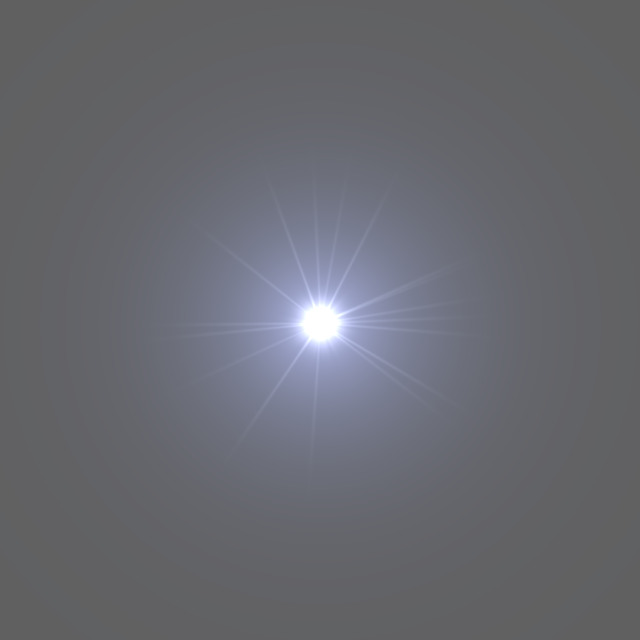
This background is drawn by a Shadertoy shader. Its source:

```glsl
// Draws a blue-white star flare with soft halo and thin rays on a grey field.

const vec3 FIELD_GREY = vec3(0.376, 0.376, 0.377);
const vec3 HALO_TINT = vec3(0.370, 0.407, 0.620);
const vec3 HALO_FALLOFF = vec3(8.7, 8.4, 7.7);
const vec3 RAY_TINT = vec3(0.85, 0.92, 1.0);
const vec2 STAR_CENTER = vec2(0.501, 0.4948);

// Each ray: direction in degrees, relative strength
const int RAY_COUNT = 17;
const vec2 RAYS[RAY_COUNT] = vec2[](
    vec2(2.4, 0.8), vec2(9.0, 0.8), vec2(21.8, 0.7), vec2(23.8, 1.0),
    vec2(63.0, 1.1), vec2(80.0, 0.7), vec2(92.6, 0.8), vec2(110.0, 1.1),
    vec2(141.8, 0.9), vec2(180.6, 0.9), vec2(185.6, 0.9), vec2(204.8, 0.6),
    vec2(235.5, 1.1), vec2(266.0, 0.7), vec2(322.5, 0.7), vec2(329.0, 1.1),
    vec2(355.5, 0.9));

// Thin beam leaving the origin and fading with distance
float ray(vec2 p, float degrees) {
    float angle = radians(degrees);
    vec2 dir = vec2(cos(angle), sin(angle));
    float along = dot(p, dir);
    float across = dir.x * p.y - dir.y * p.x;
    float width = 0.0016 + 0.007 * max(along, 0.0);
    float profile = exp(-across * across / (width * width));
    float fade = exp(-8.0 * max(along, 0.0)) * (1.0 - smoothstep(0.14, 0.32, along));
    return profile * fade * smoothstep(0.0, 0.03, along);
}

float allRays(vec2 p) {
    float light = 0.0;
    for (int i = 0; i < RAY_COUNT; i++) {
        light += RAYS[i].y * ray(p, RAYS[i].x);
    }
    return light;
}

// Layered sines give the core a finely spiked rim
float rimSpikes(float angle) {
    return 0.5 * sin(17.0 * angle + 0.7) + 0.3 * sin(29.0 * angle + 2.1)
         + 0.2 * sin(11.0 * angle + 4.0);
}

float core(float r, float angle) {
    float radius = 0.030 * (1.0 + 0.06 * rimSpikes(angle) * smoothstep(0.005, 0.025, r));
    return 0.64 * exp(-r * r / (radius * radius));
}

vec3 halo(float r) {
    return HALO_TINT * exp(-HALO_FALLOFF * r);
}

void mainImage(out vec4 fragColor, in vec2 fragCoord) {
    // Canvas units, centred on the star
    vec2 p = (fragCoord - STAR_CENTER * iResolution.xy) / min(iResolution.x, iResolution.y);
    float r = length(p);
    float angle = atan(p.y, p.x + 1e-6);

    // Sum the light layers over the field
    vec3 color = FIELD_GREY + halo(r);
    color += core(r, angle);
    color += 0.13 * RAY_TINT * allRays(p);

    fragColor = vec4(clamp(color, 0.0, 1.0), 1.0);
}
```
